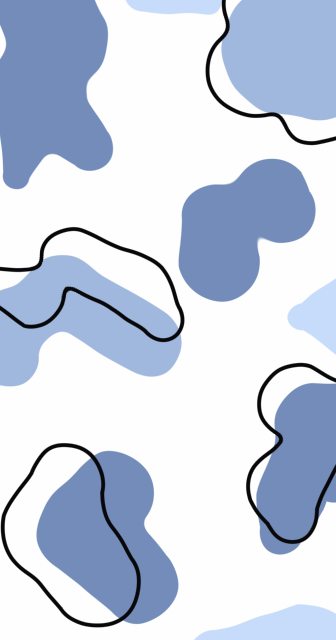
This pattern is drawn by a Shadertoy shader. Its source:

```glsl
// Abstract organic blobs in soft blues on white, overlaid with loose black outlines.

const vec3 PAPER = vec3(0.992, 0.998, 0.992);
const vec3 DUSK  = vec3(0.45, 0.55, 0.73);
const vec3 SKY   = vec3(0.63, 0.72, 0.87);
const vec3 MIST  = vec3(0.78, 0.86, 0.98);
const vec3 INK   = vec3(0.03, 0.03, 0.04);
const float STROKE = 0.30;   // half width of the outlines
const float WOBBLE = 0.55;   // strength of the hand-drawn warp

vec2 randomGradient(vec2 cell) {
    float angle = 6.2832 * fract(sin(dot(cell, vec2(127.1, 311.7))) * 43758.5);
    return vec2(cos(angle), sin(angle));
}

float gradientNoise(vec2 p) {
    vec2 i = floor(p), f = fract(p);
    vec2 u = f * f * f * (f * (f * 6.0 - 15.0) + 10.0);
    vec2 e = vec2(0.0, 1.0);
    float low  = mix(dot(randomGradient(i), f), dot(randomGradient(i + e.yx), f - e.yx), u.x);
    float high = mix(dot(randomGradient(i + e), f - e), dot(randomGradient(i + 1.0), f - 1.0), u.x);
    return mix(low, high, u.y);
}

// Tapered capsule; each end is (x, y, radius)
float taper(vec2 p, vec3 a, vec3 b) {
    vec2 axis = b.xy - a.xy;
    float t = clamp(dot(p - a.xy, axis) / dot(axis, axis), 0.0, 1.0);
    return length(p - a.xy - axis * t) - mix(a.z, b.z, t);
}

// Smooth union with blend width k
float blend(float a, float b, float k) {
    float h = max(k - abs(a - b), 0.0) / k;
    return min(a, b) - h * h * k * 0.25;
}

// Two and three tapered capsules melted together
float blob(vec2 p, vec3 a, vec3 b, vec3 c, vec3 d, float k) {
    return blend(taper(p, a, b), taper(p, c, d), k);
}

float blob(vec2 p, vec3 a, vec3 b, vec3 c, vec3 d, vec3 e, vec3 f, float k) {
    return blend(blob(p, a, b, c, d, k), taper(p, e, f), k);
}

vec3 fill(vec3 base, vec3 color, float d, float px) {
    return mix(base, color, smoothstep(0.8 * px, -0.8 * px, d));
}

// Line of even width along the edge of a shape
vec3 outline(vec3 base, float d, float px) {
    float slope = length(vec2(dFdx(d), dFdy(d))) / px;
    return fill(base, INK, abs(d) / clamp(slope, 0.5, 1.2) - STROKE, px);
}

void mainImage(out vec4 fragColor, in vec2 fragCoord) {
    // The canvas is 100 units high
    float px = 100.0 / iResolution.y;
    vec2 p = fragCoord * px;
    vec2 warp = vec2(gradientNoise(p * 0.16), gradientNoise(p * 0.16 + 37.0));
    vec2 q = p + WOBBLE * warp;
    vec3 col = PAPER;

    // Pale shapes at the borders
    col = fill(col, MIST, taper(q, vec3(22.2, 101.0, 2.7), vec3(32.0, 100.3, 2.7)), px);
    col = fill(col, MIST, taper(q, vec3(47.0, 50.5, 2.2), vec3(54.0, 50.7, 6.9)), px);
    col = fill(col, MIST, taper(q, vec3(34.0, -4.0, 5.5), vec3(47.0, -3.5, 9.2)), px);

    // Mid-blue shapes: upper right, left arch
    col = fill(col, SKY, taper(q, vec3(45.0, 92.5, 10.4), vec3(50.0, 91.0, 9.8)), px);
    col = fill(col, SKY, blob(q,
        vec3(1.5, 44.3, 4.6), vec3(1.5, 49.5, 5.0),
        vec3(1.5, 49.0, 4.6), vec3(9.8, 54.5, 5.2),
        vec3(9.8, 54.5, 5.2), vec3(23.2, 46.6, 5.4), 1.8), px);

    // Dark blue shapes: upper left, centre, lower right, lower left
    col = fill(col, DUSK, blob(q,
        vec3(5.0, 103.0, 7.4), vec3(9.2, 94.0, 7.6),
        vec3(6.0, 87.0, 7.0), vec3(2.7, 72.5, 2.1),
        vec3(7.0, 84.0, 6.0), vec3(14.2, 76.8, 3.6), 2.0), px);
    col = fill(col, DUSK, blob(q,
        vec3(42.5, 69.2, 6.0), vec3(44.3, 67.0, 5.0),
        vec3(33.5, 66.0, 5.2), vec3(34.3, 59.0, 6.2), 3.0), px);
    col = fill(col, DUSK, blob(q,
        vec3(49.3, 34.2, 6.0), vec3(54.0, 34.0, 6.2),
        vec3(49.5, 33.0, 5.6), vec3(45.2, 21.5, 4.9),
        vec3(45.2, 21.5, 4.9), vec3(44.0, 16.8, 3.4), 1.5), px);
    col = fill(col, DUSK, taper(q, vec3(52.0, 32.0, 5.0), vec3(52.0, 25.0, 3.6)), px);
    col = fill(col, DUSK, blob(q,
        vec3(17.4, 22.8, 6.6), vec3(13.6, 17.0, 7.3),
        vec3(13.6, 17.0, 7.3), vec3(21.7, 8.9, 6.2), 1.5), px);

    // Black outlines: upper right, left arch, lower right, lower left
    col = outline(col, blob(q,
        vec3(39.2, 89.0, 6.9), vec3(52.0, 90.0, 7.0),
        vec3(48.7, 81.8, 4.4), vec3(53.0, 83.0, 4.6),
        vec3(43.2, 99.5, 8.2), vec3(54.0, 97.0, 8.2), 2.5), px);
    col = outline(col, blob(q,
        vec3(-1.0, 55.4, 2.8), vec3(5.2, 53.6, 4.5),
        vec3(11.0, 60.0, 4.4), vec3(21.5, 55.0, 4.4),
        vec3(21.5, 55.0, 4.4), vec3(25.3, 50.2, 3.4), 2.5), px);
    col = outline(col, blob(q,
        vec3(46.5, 37.2, 5.8), vec3(51.0, 35.5, 5.4),
        vec3(44.3, 23.5, 5.2), vec3(51.5, 33.0, 4.5),
        vec3(44.3, 23.5, 5.2), vec3(45.6, 19.3, 3.8), 1.5), px);
    col = outline(col, blob(q,
        vec3(10.4, 24.7, 5.8), vec3(8.5, 17.5, 7.7),
        vec3(8.5, 17.5, 7.7), vec3(15.0, 8.8, 6.7), 1.5), px);

    fragColor = vec4(col, 1.0);
}
```
